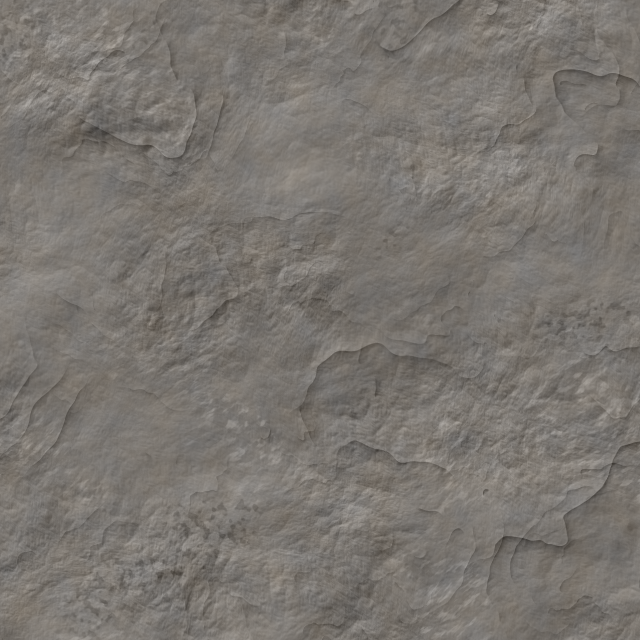
Reproduce this texture procedurally as a WebGL 2 fragment shader.

```glsl
#version 300 es
precision highp float;
// Weathered grey rock face with chipped ledges, fine crags and pale scuffs.
uniform vec2 u_resolution;
out vec4 fragColor;

const vec3 STONE = vec3(0.483, 0.465, 0.444);
const vec3 OCHRE = vec3(0.020, 0.004, -0.018);
const vec2 TO_LIGHT = vec2(-0.5, 0.866);
const mat2 OCTAVE_TURN = mat2(1.6, 1.2, -1.2, 1.6);

// Random vector in [-1, 1] for a lattice point
vec2 hash2(vec2 cell) {
  uvec2 v = uvec2(ivec2(cell)) * 1664525u + 1013904223u;
  v.x += v.y * 1664525u;
  v.y += v.x * 1664525u;
  v ^= v >> 16u;
  v.x += v.y * 1664525u;
  v.y += v.x * 1664525u;
  v ^= v >> 16u;
  return vec2(v & 65535u) / 32767.5 - 1.0;
}

float corner(vec2 cell, vec2 f, vec2 offset) {
  return dot(hash2(cell + offset), f - offset);
}

float gradientNoise(vec2 p) {
  vec2 i = floor(p), f = p - i;
  vec2 u = f * f * f * (f * (f * 6.0 - 15.0) + 10.0);
  float low = mix(corner(i, f, vec2(0, 0)), corner(i, f, vec2(1, 0)), u.x);
  float high = mix(corner(i, f, vec2(0, 1)), corner(i, f, vec2(1, 1)), u.x);
  return mix(low, high, u.y);
}

float fbm(vec2 p, int octaves, float gain) {
  float sum = 0.0, amp = 1.0;
  for (int i = 0; i < octaves; i++) {
    sum += amp * gradientNoise(p);
    p = OCTAVE_TURN * p + 17.3;
    amp *= gain;
  }
  return sum;
}

// Creased height made of folded noise
float cragHeight(vec2 p, int octaves, float gain) {
  float sum = 0.0, amp = 1.0;
  for (int i = 0; i < octaves; i++) {
    sum += amp * abs(gradientNoise(p) + 0.08);
    p = OCTAVE_TURN * p + 9.1;
    amp *= gain;
  }
  return sum;
}

// Brightness of crags lit from one side
float relief(vec2 p, float freq, int octaves, float gain, float reach) {
  vec2 e = TO_LIGHT * reach;
  return cragHeight((p - e) * freq, octaves, gain) - cragHeight((p + e) * freq, octaves, gain);
}

// Rising field whose whole-number contours are the ledge rims
float ledgeField(vec2 p, float freq, vec2 downhill, float levels, float seed) {
  return levels * (fbm(p * freq + seed, 5, 0.43) - dot(p, downhill));
}

// Crisp rim with a shadow that fades out on its lower side
float ledgeShade(vec2 p, float freq, vec2 downhill, float levels, float seed, float size) {
  const float STEP = 0.003;
  float n = ledgeField(p, freq, downhill, levels, seed);
  float nx = ledgeField(p + vec2(STEP, 0), freq, downhill, levels, seed);
  float ny = ledgeField(p + vec2(0, STEP), freq, downhill, levels, seed);
  vec2 slope = vec2(nx - n, ny - n) / STEP;
  float steepness = max(length(slope), levels * 0.7);
  float above = fract(n) / steepness;
  float below = (1.0 - fract(n)) / steepness;
  float facing = smoothstep(-0.35, 0.75, dot(slope / steepness, TO_LIGHT));
  float present = smoothstep(-0.12, 0.22, gradientNoise(p * freq * 1.3 + seed * 2.7));
  float rim = smoothstep(0.0, 0.0018, below);
  float shadow = rim * (0.13 * exp(-below / (0.0045 * size)) + 0.065 * exp(-below / (0.022 * size)));
  float lip = 0.035 * exp(-above / (0.008 * size));
  return present * facing * (lip - shadow);
}

void main() {
  vec2 p = gl_FragCoord.xy / u_resolution.y;
  vec2 bend = vec2(gradientNoise(p * 5.0 + 3.0), gradientNoise(p * 5.0 + 41.0));
  vec2 q = p + 0.045 * bend;

  // Broad slabs and fine crags
  float tone = 0.055 * fbm(q * 3.0 + 5.0, 4, 0.55);
  tone += 0.20 * relief(q, 3.2, 3, 0.45, 0.012);
  float roughness = 0.75 + 0.9 * smoothstep(-0.2, 0.3, gradientNoise(p * 4.5 + 61.0));
  tone += 0.85 * roughness * relief(q + 7.0, 8.0, 6, 0.53, 0.0015);

  // Ledges at three sizes
  tone += ledgeShade(q, 2.3, vec2(0.35, -0.8), 3.0, 11.0, 1.0);
  tone += 0.8 * ledgeShade(q, 3.2, vec2(0.95, -0.15), 3.0, 37.0, 0.8);
  tone += 0.6 * ledgeShade(q, 5.5, vec2(0.4, -0.9), 3.5, 73.0, 0.55);

  // Pale scuffs, streaked along a slant
  vec2 slant = mat2(0.8, -0.6, 0.6, 0.8) * q;
  float streak = fbm(slant * vec2(38.0, 85.0), 3, 0.6);
  float patches = smoothstep(-0.05, 0.4, fbm(q * 5.0 + 23.0, 3, 0.55));
  tone += 0.10 * patches * smoothstep(-0.05, 0.5, streak);

  // Dark pits and surface grain
  float pitted = smoothstep(0.12, 0.4, fbm(q * 3.6 + 91.0, 3, 0.5));
  tone -= 0.09 * pitted * smoothstep(0.0, 0.35, fbm(p * 70.0, 2, 0.6));
  tone += 0.022 * gradientNoise(p * 190.0);

  float stain = fbm(p * 14.0 + 53.0, 3, 0.6);
  fragColor = vec4(STONE + tone + OCHRE * stain, 1.0);
}
```
